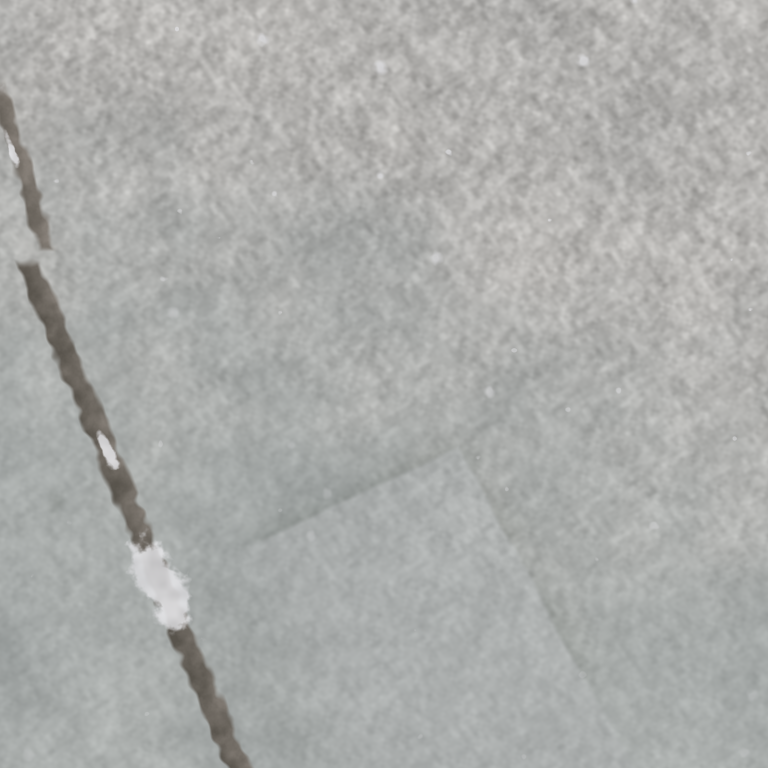
This texture is drawn by a WebGL 2 fragment shader. Its source:

```glsl
#version 300 es
precision highp float;

uniform vec2 u_resolution;
out vec4 fragColor;

// Concrete
const vec3 WARM_CONCRETE = vec3(0.705, 0.700, 0.690);
const vec3 COOL_CONCRETE = vec3(0.650, 0.666, 0.660);
const vec3 SLAB_COLOR = vec3(0.668, 0.680, 0.678);
const float GRAIN_SCALE = 135.0;
const float GRAIN_CONTRAST = 0.17;
const float BLOTCH_CONTRAST = 0.10;

// Joint
const vec3 JOINT_DARK = vec3(0.33, 0.31, 0.28);
const vec3 JOINT_LIGHT = vec3(0.54, 0.51, 0.48);
const float JOINT_HALF_WIDTH = 0.0145;
const float JOINT_TOP = 0.90;
const float JOINT_BREAK = 0.667;

// Paint and flecks
const vec3 PAINT_COLOR = vec3(0.86, 0.86, 0.87);
const vec2 PAINT_CENTER = vec2(0.205, 0.235);
const float FLECK_SCALE = 26.0;
const float FLECK_CHANCE = 0.055;

// Raised slab
const vec2 SLAB_CORNER = vec2(0.597, 0.418);
const vec2 LEFT_EDGE = vec2(-0.905, -0.426);
const vec2 RIGHT_EDGE = vec2(0.480, -0.877);
const vec3 SHADOW_DEPTH = vec3(0.092, 0.090, 0.096);

float hash(vec2 p) {
    vec3 q = fract(p.xyx * 0.1031);
    q += dot(q, q.yzx + 33.33);
    return fract((q.x + q.y) * q.z);
}

float noise(vec2 p) {
    vec2 cell = floor(p), f = fract(p);
    f = f * f * (3.0 - 2.0 * f);
    float low = mix(hash(cell), hash(cell + vec2(1, 0)), f.x);
    float high = mix(hash(cell + vec2(0, 1)), hash(cell + vec2(1, 1)), f.x);
    return mix(low, high, f.y);
}

float fbm(vec2 p) {
    float sum = 0.0, weight = 0.5;
    for (int i = 0; i < 4; i++) {
        sum += weight * noise(p);
        p = mat2(1.6, 1.2, -1.2, 1.6) * p + 7.3;
        weight *= 0.5;
    }
    return sum / 0.9375;
}

// Soft spot: 1 at the centre, falling off over the given radii
float spot(vec2 p, vec2 radii) {
    p /= radii;
    return exp(-dot(p, p));
}

// Signed grain, lit slightly from one side
float grain(vec2 p) {
    vec2 q = mat2(0.82, -0.5, 0.57, 0.87) * p * GRAIN_SCALE;
    float fine = noise(q) - noise(q + vec2(0.9, -0.7));
    return 0.4 * fine + 0.65 * (noise(q * 0.52 + 31.0) - 0.5) + 0.3 * (noise(q * 1.5 + 11.0) - 0.5);
}

// Rare pale chips scattered on a jittered grid
float flecks(vec2 p) {
    vec2 q = p * FLECK_SCALE, home = floor(q);
    float cover = 0.0;
    for (int i = 0; i < 9; i++) {
        vec2 cell = home + vec2(i % 3 - 1, i / 3 - 1);
        vec2 center = cell + vec2(hash(cell + 3.7), hash(cell + 19.1));
        float radius = mix(0.07, 0.23, pow(hash(cell + 41.3), 3.0));
        float present = step(hash(cell + 67.9), FLECK_CHANCE);
        float d = length(q - center) + 0.12 * (noise(q * 7.0) - 0.5);
        cover = max(cover, present * (1.0 - smoothstep(radius * 0.3, radius * 1.3, d)));
    }
    return cover;
}

// Stain beside a slab edge: x runs along the edge, y outward
float edgeStain(vec2 e, float reach, float width) {
    float along = smoothstep(-0.03, 0.03, e.x) * (1.0 - smoothstep(reach * 0.75, reach, e.x));
    return along * smoothstep(-0.005, 0.004, e.y) * exp(-max(e.y, 0.0) / width);
}

void main() {
    vec2 uv = gl_FragCoord.xy / u_resolution;
    float blotch = fbm(uv * 6.0 + 4.0) - 0.5;
    float patches = fbm(uv * 22.0 + 9.0);
    float ragged = noise(uv * 75.0) - 0.5;

    // Worn surface, warmer and coarser towards the top
    float coarse = smoothstep(0.25, 0.85, uv.y + 0.3 * (uv.x - 0.5) + 0.4 * blotch);
    vec3 color = mix(COOL_CONCRETE, WARM_CONCRETE, coarse);
    color += BLOTCH_CONTRAST * blotch * vec3(1.0, 0.95, 0.9) + 0.06 * (patches - 0.5);

    // Slab with stained edges
    vec2 r = uv - SLAB_CORNER + 0.006 * (patches - 0.5);
    vec2 left = vec2(dot(r, LEFT_EDGE), dot(r, vec2(LEFT_EDGE.y, -LEFT_EDGE.x)));
    vec2 right = vec2(dot(r, RIGHT_EDGE), dot(r, vec2(-RIGHT_EDGE.y, RIGHT_EDGE.x)));
    float slab = 1.0 - smoothstep(-0.004, 0.004, max(left.y, right.y));
    slab *= 1.0 - smoothstep(0.25, 0.36, left.x);
    color = mix(color, SLAB_COLOR + 0.05 * blotch, 0.75 * slab);
    float stain = max(edgeStain(left, 0.33, 0.018), edgeStain(right, 0.40, 0.026));
    stain *= smoothstep(0.15, 0.65, patches);
    stain += 0.9 * spot(uv - vec2(0.073, 0.345), vec2(0.010, 0.017)) * (0.7 + ragged);
    color -= SHADOW_DEPTH * stain;

    // Grain and chips
    color += GRAIN_CONTRAST * mix(0.45, 1.0, coarse) * grain(uv);
    color = mix(color, PAINT_COLOR, 0.8 * flecks(uv) * mix(0.3, 1.0, coarse));

    // Joint, shifted sideways where it breaks
    float upper = smoothstep(JOINT_BREAK - 0.002, JOINT_BREAK + 0.002, uv.y);
    float center = mix(0.310 - 0.416 * uv.y, 0.264 - 0.300 * uv.y, upper);
    float across = (uv.x - center) * 0.925;
    float d = abs(across) + 0.009 * ragged + 0.004 * upper;
    float joint = 1.0 - smoothstep(JOINT_HALF_WIDTH - 0.004, JOINT_HALF_WIDTH + 0.003, d);
    joint *= smoothstep(0.003, 0.016, abs(uv.y - JOINT_BREAK) + 0.008 * ragged);
    joint *= 1.0 - smoothstep(JOINT_TOP - 0.03, JOINT_TOP, uv.y);
    float dirt = 0.35 + 0.25 * upper + 16.0 * across + 0.9 * (fbm(uv * 60.0) - 0.5);
    color = mix(color, mix(JOINT_DARK, JOINT_LIGHT, clamp(dirt, 0.0, 1.0)), 0.95 * joint);

    // Broken paint over the joint
    vec2 p = vec2(across, uv.y - PAINT_CENTER.y);
    float density = spot(p, vec2(0.034, 0.075));
    density = max(density, 0.85 * spot(p - vec2(0.002, 0.180), vec2(0.010, 0.030)));
    density = max(density, 0.80 * spot(p - vec2(-0.007, 0.575), vec2(0.008, 0.028)));
    float paint = smoothstep(0.42, 0.68, density + 0.85 * (fbm(uv * 48.0 + 17.0) - 0.5));
    color = mix(color, PAINT_COLOR + 0.10 * ragged, 0.88 * paint);

    fragColor = vec4(clamp(color, 0.0, 1.0), 1.0);
}
```
